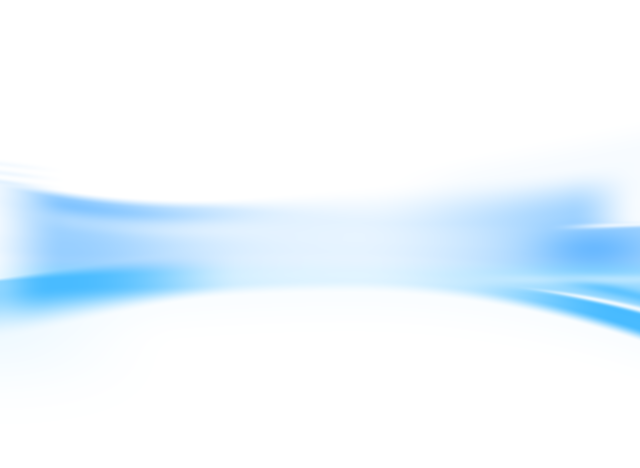
Give the GLSL for this background, as a WebGL 1 fragment shader.

```glsl
precision highp float;

uniform vec2 u_resolution;

#define AZURE vec3(0.34, 0.69, 1.0)
#define CYAN vec3(0.25, 0.72, 1.0)
#define CORE_INK 0.15
#define LEFT_INK 0.46
#define RIGHT_INK 0.40
#define FIBRE_INK 0.07
#define FIBRE_COUNT 14.0

float hash(float n) {
  return fract(sin(n * 127.1) * 43758.5453);
}

// Smooth one-dimensional noise
float noise(float t) {
  float f = fract(t);
  return mix(hash(floor(t)), hash(floor(t) + 1.0), f * f * (3.0 - 2.0 * f));
}

float bell(float d, float width) {
  d /= width;
  return exp(-d * d);
}

// Falls from one to zero between a and b
float fall(float a, float b, float t) {
  return 1.0 - smoothstep(a, b, t);
}

float topEdge(float x) {
  float l = max(0.3 - x, 0.0) / 0.3;
  float r = max(x - 0.55, 0.0) / 0.4;
  return 0.563 + 0.047 * l * l + 0.04 * r * r;
}

float bottomEdge(float x) {
  float l = max(0.55 - x, 0.0) / 0.55;
  float r = max(x - 0.55, 0.0) / 0.45;
  return 0.387 - 0.062 * l * l - 0.103 * r * r;
}

// Main ribbon with its streaks, as an amount of ink
float ribbon(float x, float y) {
  float top = topEdge(x);
  float bottom = bottomEdge(x);
  float topSoft = mix(0.011, 0.05, smoothstep(0.3, 0.68, x));
  float bottomSoft = 0.015 + 0.035 * fall(0.0, 0.35, x);
  float band = smoothstep(bottom - bottomSoft, bottom + bottomSoft, y)
             * fall(top - topSoft, top + topSoft, y);
  float leftRise = smoothstep(-0.03, 0.1, x);

  // Broad colour of both wings
  float ink = CORE_INK * mix(leftRise, 1.0, 0.4);
  ink += LEFT_INK * leftRise * bell(x - 0.1, 0.2);
  float upperRight = smoothstep(0.512, 0.53, y);
  float rightFade = mix(1.0, fall(0.89, 1.0, x), upperRight);
  ink += RIGHT_INK * smoothstep(0.55, 0.95, x);
  ink *= rightFade;
  ink += 0.36 * bell(x - 0.925, 0.09) * bell(y - 0.467, 0.045);

  // Darker rim and pale fold under the upper left edge
  float leftSpan = smoothstep(0.03, 0.12, x) * fall(0.2, 0.48, x);
  ink += 0.14 * leftSpan * bell(y - top + 0.022, 0.014);
  ink -= 0.12 * leftSpan * bell(y - top + 0.055, 0.018);

  // Fine fibres that follow the flow
  float across = (y - bottom) / (top - bottom);
  float fibre = noise(across * FIBRE_COUNT + 2.0 * x) - 0.5;
  ink += FIBRE_INK * fibre * (0.25 + abs(x - 0.5));

  // Bright lower left sheet
  float sheetTop = 0.402 + 0.15 * x - 0.08 * x * x;
  float sheetSoft = 0.005 + 0.07 * x;
  float sheet = fall(sheetTop - sheetSoft, sheetTop + sheetSoft, y);
  float sheetGain = mix(0.6, 1.0, smoothstep(0.0, 0.08, x)) * fall(0.1, 0.38, x);
  ink = mix(ink, 0.97, sheet * sheetGain * 0.95);

  // Lower right blue folds and white glints
  float q = max(x - 0.82, 0.0);
  float glintLine = 0.384 - 0.16 * (x - 0.82) - 0.5 * q * q;
  float under = fall(glintLine - 0.012, glintLine + 0.004, y);
  ink += 0.42 * under * smoothstep(0.72, 0.97, x);
  ink += 0.3 * smoothstep(0.82, 0.97, x) * bell(y - glintLine - 0.027, 0.013);
  ink *= 1.0 - 0.35 * smoothstep(0.66, 0.9, x) * bell(y - 0.403, 0.011);
  float lowGlint = smoothstep(0.8, 0.93, x) * bell(y - glintLine, 0.003 + 0.02 * q);
  float highLine = 0.514 + 0.055 * (x - 0.872);
  float highGlint = smoothstep(0.85, 0.96, x) * bell(y - highLine, 0.006);
  ink *= (1.0 - 0.85 * lowGlint) * (1.0 - 0.75 * highGlint);
  return clamp(ink, 0.0, 1.0) * band;
}

// Faint veils outside the ribbon
float veils(float x, float y) {
  float veilTop = 0.59 + 0.28 * max(x - 0.6, 0.0);
  float veil = 0.05 * smoothstep(0.58, 0.75, x) * smoothstep(0.5, 0.56, y)
             * fall(veilTop - 0.03, veilTop + 0.05, y);
  float haze = 0.06 * fall(0.0, 0.28, x) * bell(y - 0.27, 0.1);
  haze += 0.025 * bell(y - bottomEdge(x) + 0.02, 0.05);
  float wisps = 0.0;
  for (int i = 0; i < 3; i++) {
    float line = 0.612 + 0.019 * float(i) - 0.16 * x;
    wisps += (0.12 - 0.03 * float(i)) * bell(y - line, 0.006);
  }
  return veil + haze + wisps * fall(0.01, 0.11, x);
}

void main() {
  vec2 uv = gl_FragCoord.xy / u_resolution;
  float ink = ribbon(uv.x, uv.y);
  ink += veils(uv.x, uv.y) * (1.0 - ink);
  float cyanShare = fall(0.41, 0.45, uv.y);
  vec3 tint = mix(AZURE, CYAN, cyanShare);
  gl_FragColor = vec4(mix(vec3(1.0), tint, ink), 1.0);
}
```
